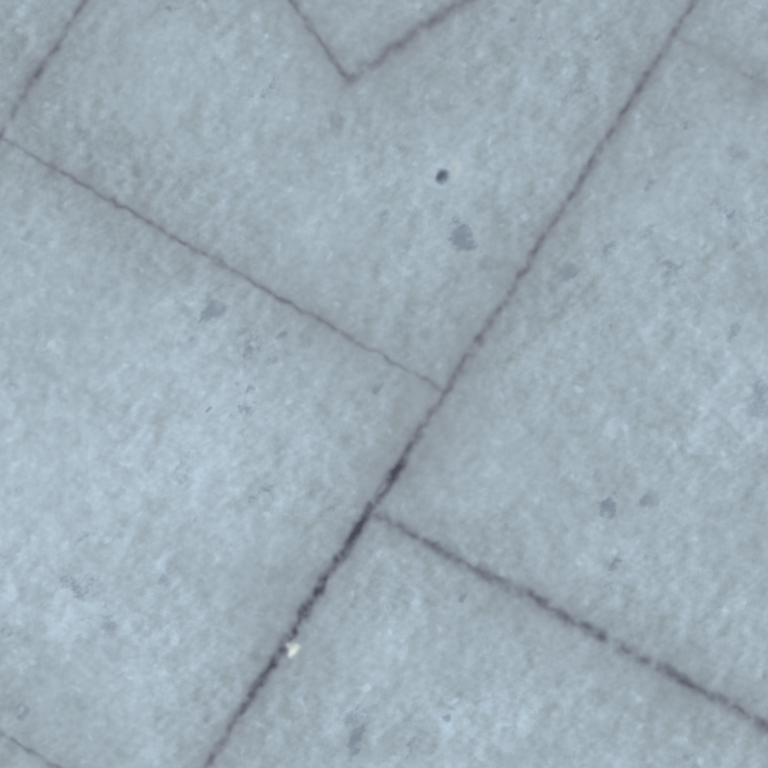
This texture is drawn by a three.js fragment shader. Its source:

```glsl
varying vec2 vUv;

vec2 hash2(vec2 p) {
  p = vec2(dot(p, vec2(127.1, 311.7)), dot(p, vec2(269.5, 183.3)));
  return fract(sin(p) * 43758.5) * 2.0 - 1.0;
}

float gradientNoise(vec2 p) {
  vec2 i = floor(p), f = fract(p);
  vec2 s = f * f * f * (f * (f * 6.0 - 15.0) + 10.0);
  float a = dot(hash2(i), f);
  float b = dot(hash2(i + vec2(1.0, 0.0)), f - vec2(1.0, 0.0));
  float c = dot(hash2(i + vec2(0.0, 1.0)), f - vec2(0.0, 1.0));
  float d = dot(hash2(i + 1.0), f - 1.0);
  return mix(mix(a, b, s.x), mix(c, d, s.x), s.y);
}

float fbm(vec2 p) {
  float sum = 0.0, amp = 1.0;
  for (int i = 0; i < 5; i++) {
    sum += amp * gradientNoise(p);
    p = mat2(1.62, 1.22, -1.22, 1.62) * p + 3.7;
    amp *= 0.58;
  }
  return sum;
}

float segmentDistance(vec2 p, vec2 a, vec2 b) {
  vec2 ab = b - a;
  return length(p - a - ab * clamp(dot(p - a, ab) / dot(ab, ab), 0.0, 1.0));
}

// Soft core with a faint shoulder
float line(float d, float width) {
  return 0.85 * exp(-d * d / (width * width)) + 0.25 * exp(-d / (2.0 * width));
}

float spot(vec2 p, vec2 center, float radius) {
  return 1.0 - smoothstep(radius * 0.2, radius, length(p - center));
}

void main() {
  vec2 p = vUv;
  vec2 fine = vec2(gradientNoise(p * 70.0), gradientNoise(p * 70.0 + 9.0));
  vec2 warped = p + 0.003 * vec2(fbm(p * 14.0), fbm(p * 14.0 + 40.0)) + 0.005 * fine;

  // Slab frame: columns run up to the right, with staggered cross joints
  float along = dot(warped, vec2(0.537, 0.843));
  float across = dot(warped, vec2(0.843, -0.537)) - 0.226;
  bool leftColumn = across < 0.0;
  float pitch = leftColumn ? 0.675 : 0.735;
  float offset = along - (leftColumn ? 0.724 + 0.047 * across : 0.541 + 0.07 * across);
  float columnDist = abs(mod(across + 0.335, 0.67) - 0.335);
  float crossDist = abs(mod(offset + pitch * 0.5, pitch) - pitch * 0.5);

  // Corner of the slab at the top
  float thinLeg = segmentDistance(warped, vec2(0.363, 1.02), vec2(0.453, 0.896));
  float wideLeg = segmentDistance(warped, vec2(0.453, 0.896), vec2(0.635, 1.02));
  float edgeDist = min(min(columnDist, crossDist), min(thinLeg, wideLeg));
  float interior = smoothstep(0.02, 0.14, edgeDist + 0.06 * fbm(p * 9.0));

  // Cloudy stone, paler inside each slab and toward the lower left
  vec2 grain = vec2(dot(p, vec2(0.80, 0.60)) * 0.85, dot(p, vec2(-0.60, 0.80)) * 1.1);
  float tone = 0.36 + 0.30 * fbm(grain * 5.0 + 2.0) + 0.16 * interior - 0.10 * p.y;
  vec2 glow = p - vec2(0.08, 0.35);
  tone += 0.36 * exp(-9.0 * dot(glow, glow)) * interior;

  // Flaked surface with crisp broken rims
  float flake = smoothstep(0.07, 0.13, fbm(grain * 7.0 + 19.0));
  tone += 0.26 * flake * interior * (1.0 - 0.6 * p.y);

  // Fine mottling and side-lit roughness
  float rough = fbm(grain * 32.0);
  float relief = rough - fbm(grain * 32.0 + vec2(0.22, -0.18));
  float rugged = smoothstep(-0.25, 0.3, gradientNoise(p * 6.0 + 14.0));
  tone += 0.30 * rough + mix(0.22, 0.60, rugged) * relief;
  tone += 0.32 * gradientNoise(p * 95.0) + 0.18 * gradientNoise(p * 150.0);
  tone += 0.45 * smoothstep(0.28, 0.55, gradientNoise(p * 62.0 + 5.0));
  vec3 color = mix(vec3(0.575, 0.627, 0.655), vec3(0.68, 0.752, 0.80), clamp(tone, -0.5, 1.4));

  // Slate blue smudges, broken up and gathered in patches
  float patches = smoothstep(-0.08, 0.25, gradientNoise(p * 5.0 + 8.0));
  float smudge = smoothstep(0.22, 0.62, fbm(grain * 19.0 + 31.0)) * patches;
  color = mix(color, vec3(0.44, 0.48, 0.55), 0.62 * smudge * smoothstep(0.01, 0.08, edgeDist));

  // Ragged pits and pale flecks scattered over the stone
  float ragged = smoothstep(-0.15, 0.3, gradientNoise(grain * 85.0 + 3.0));
  for (int i = 0; i < 22; i++) {
    vec2 h = hash2(vec2(float(i) + 0.5, 4.3));
    vec2 center = 0.5 + 0.5 * h;
    float size = 0.006 + 0.010 * fract(h.x * 17.0);
    vec2 q = p + 0.025 * fine;
    color = mix(color, vec3(0.43, 0.46, 0.52), 0.45 * ragged * spot(q, center, size));
    color = mix(color, vec3(0.75, 0.80, 0.83), 0.50 * ragged * spot(q, fract(center * 3.1), size));
  }
  color = mix(color, vec3(0.30, 0.33, 0.39), 0.85 * spot(p + 0.008 * fine, vec2(0.575, 0.770), 0.013));
  color = mix(color, vec3(0.75, 0.79, 0.80), 0.6 * spot(p + 0.015 * fine, vec2(0.594, 0.783), 0.015));

  // Dusty mauve stain beside the joints, widest at the junction
  float junction = spot(p, vec2(0.54, 0.43), 0.15);
  float stain = exp(-edgeDist * mix(50.0, 22.0, junction)) * (0.42 + 0.5 * fbm(p * 9.0));
  color = mix(color, vec3(0.535, 0.55, 0.575), clamp(stain, 0.0, 0.7));

  // Joints, broken and worn unevenly along their length
  float wear = 0.70 + 0.65 * fbm(p * 15.0 + 5.0) + 0.9 * gradientNoise(p * 58.0) + 0.5 * gradientNoise(p * 115.0);
  wear = clamp(wear, 0.08, 1.15);
  float depth = smoothstep(0.15, 0.34, along) * (1.0 - smoothstep(0.60, 0.70, along));
  float columnLine = line(columnDist, 0.0055 + 0.001 * depth) * (0.60 + 0.28 * depth);
  float crossLine = leftColumn
    ? line(crossDist, 0.0038) * 0.46
    : line(crossDist, 0.0075) * mix(0.50, 0.12, smoothstep(0.8, 1.1, along));
  float cornerLine = max(line(thinLeg, 0.0042) * 0.55, line(wideLeg, 0.0080) * 0.52);
  float joint = max(columnLine, max(crossLine, cornerLine)) * wear;
  vec3 jointColor = mix(vec3(0.37, 0.37, 0.42), vec3(0.27, 0.27, 0.33), depth);
  color = mix(color, jointColor, clamp(joint, 0.0, 0.9));

  // Bright chip lodged in the main joint
  color = mix(color, vec3(0.86, 0.89, 0.87), spot(p + 0.01 * fine, vec2(0.382, 0.153), 0.013));

  gl_FragColor = vec4(color, 1.0);
}
```
